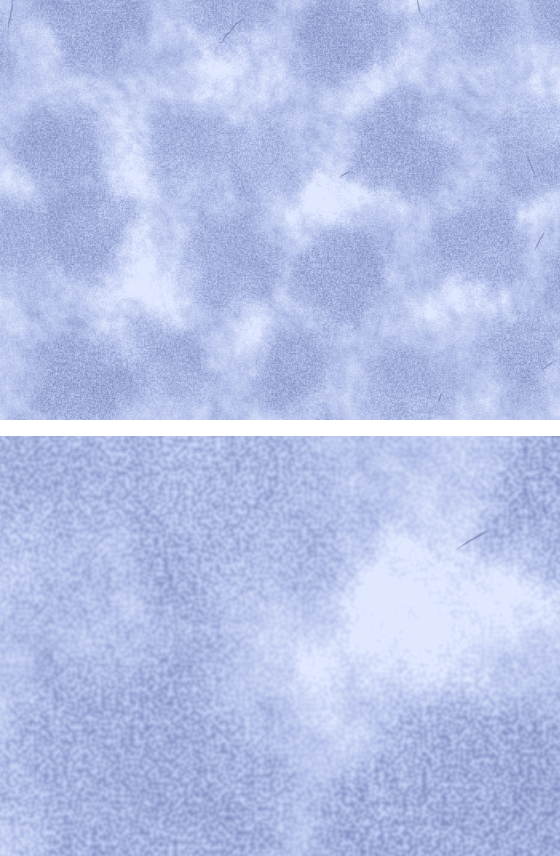
Top, the full canvas; bottom, a detail of the centre.
Write a WebGL 2 fragment shader that draws this texture.

```glsl
#version 300 es
precision highp float;
// Mottled blue paper: soft ragged stains on a jittered, staggered grid over
// a pale cloudy ground. Gradient noise frays the stain rims, brushes crossing
// wisps over the ground and adds paper grain; thin scratches lie on top.

uniform vec2 u_resolution;
out vec4 fragColor;

const vec3 DEEP_BLUE = vec3(0.53, 0.58, 0.78);
const vec3 MID_BLUE = vec3(0.71, 0.76, 0.92);
const vec3 PALE_BLUE = vec3(0.88, 0.91, 1.0);
const vec3 SCRATCH_INK = vec3(0.40, 0.43, 0.61);

const float STAIN_SPACING = 0.27;   // all lengths in canvas heights
const float STAIN_RADIUS = 0.107;
const float STAIN_JITTER = 0.5;
const float RIM_SOFTNESS = 0.046;
const float RIM_ROUGHNESS = 0.052;
const float GROUND_TONE = 0.645;
const float STAIN_TONE = 0.29;
const float CLOUD_CONTRAST = 0.36;
const float WISP_CONTRAST = 0.21;
const float MOTTLE_CONTRAST = 0.14;
const float GLOW = 0.16;
const float GRAIN_FREQUENCY = 263.0;
const float GRAIN_CONTRAST = 0.42;
const float SCRATCH_SPACING = 0.27;
const float SCRATCH_CHANCE = 0.3;
const float SCRATCH_WIDTH = 0.0006;

// Integer hash of a lattice cell to two values in 0..1
vec2 hash2(vec2 cell) {
    uvec2 h = uvec2(ivec2(cell)) * uvec2(1597u, 3571u);
    uint n = (h.x ^ (h.y << 8)) + 7919u;
    n = (n ^ (n >> 15)) * 73471u;
    n = (n ^ (n >> 13)) * 91193u;
    n ^= n >> 16;
    uint m = (n ^ (n >> 11)) * 48271u;
    m ^= m >> 15;
    return vec2(n & 65535u, m & 65535u) / 65535.0;
}

float cornerSlope(vec2 cell, vec2 offset) {
    float angle = 6.2832 * hash2(cell).x;
    return dot(vec2(cos(angle), sin(angle)), offset);
}

float gradientNoise(vec2 p) {
    vec2 c = floor(p), f = p - c, e = vec2(1, 0);
    vec2 u = f * f * f * (f * (f * 6.0 - 15.0) + 10.0);
    float low = mix(cornerSlope(c, f), cornerSlope(c + e, f - e), u.x);
    float high = mix(cornerSlope(c + e.yx, f - e.yx), cornerSlope(c + 1.0, f - 1.0), u.x);
    return mix(low, high, u.y);
}

float fbm(vec2 p) {
    float sum = 0.0, amplitude = 1.0;
    for (int i = 0; i < 5; i++) {
        sum += amplitude * gradientNoise(p);
        p = mat2(1.6, 1.2, -1.2, 1.6) * p + 17.3;
        amplitude *= 0.58;
    }
    return sum;
}

// Coverage of the stains, with frayed rims and uneven strengths
float stains(vec2 p) {
    float rim = RIM_ROUGHNESS * fbm(p * 8.0 + 31.0);
    vec2 home = floor(p / STAIN_SPACING);
    float cover = 0.0;
    for (int j = -1; j <= 1; j++)
    for (int i = -2; i <= 1; i++) {
        vec2 cell = home + vec2(i, j);
        vec2 shift = (hash2(cell) - 0.5) * STAIN_JITTER;
        vec2 vary = hash2(cell + 211.0);
        float stagger = 0.5 * mod(cell.y, 2.0);
        vec2 center = (cell + 0.5 + vec2(stagger, 0.0) + shift) * STAIN_SPACING;
        float d = length(p - center) - STAIN_RADIUS * mix(0.8, 1.2, vary.x) + rim;
        float disc = 1.0 - smoothstep(-RIM_SOFTNESS, RIM_SOFTNESS, d);
        cover = max(cover, disc * mix(0.75, 1.08, vary.y));
    }
    return cover;
}

// Coverage of sparse, slightly bent hairline scratches
float scratches(vec2 p) {
    float pixel = 1.0 / u_resolution.y, cover = 0.0;
    vec2 home = floor(p / SCRATCH_SPACING);
    for (int j = -1; j <= 1; j++)
    for (int i = -1; i <= 1; i++) {
        vec2 cell = home + vec2(i, j);
        vec2 pick = hash2(cell + 503.0), vary = hash2(cell + 907.0);
        vec2 q = p - (cell + hash2(cell + 71.0)) * SCRATCH_SPACING;
        float angle = 1.57 + 2.0 * (vary.x - 0.5);
        q = mat2(cos(angle), -sin(angle), sin(angle), cos(angle)) * q;
        float halfLength = mix(0.015, 0.07, vary.y * vary.y);
        q.y += (pick.y - 0.5) * 5.0 * q.x * q.x + 0.004 * gradientNoise(p * 45.0);
        float line = 1.0 - smoothstep(0.0, pixel + SCRATCH_WIDTH, abs(q.y));
        float ends = 1.0 - smoothstep(0.3, 1.0, abs(q.x) / halfLength);
        cover = max(cover, line * ends * step(pick.x, SCRATCH_CHANCE));
    }
    return cover;
}

void main() {
    vec2 p = gl_FragCoord.xy / u_resolution.y;
    float stain = stains(p), open = 1.0 - 0.72 * min(stain, 1.0);

    // Cloudy ground with glowing patches, and wisps brushed in two directions
    float cloud = fbm(p * 4.6 + 5.0);
    vec2 sway = p + 0.04 * vec2(gradientNoise(p * 6.0), gradientNoise(p * 6.0 + 43.0));
    float upright = fbm(vec2(sway.x * 24.0, sway.y * 10.0));
    float slanted = fbm(vec2(sway.x + sway.y, sway.y - sway.x) * vec2(20.0, 8.0) + 61.0);
    float wisp = mix(upright, slanted, smoothstep(-0.2, 0.2, gradientNoise(p * 3.5 + 9.0)));
    float mottle = fbm(p * 34.0 + 77.0);
    float tone = mix(GROUND_TONE, STAIN_TONE, stain);
    tone += open * (CLOUD_CONTRAST * cloud + WISP_CONTRAST * wisp + MOTTLE_CONTRAST * mottle);
    tone += GLOW * open * smoothstep(0.0, 0.5, cloud);

    // Paper grain, stronger on the stains
    float grain = gradientNoise(p * GRAIN_FREQUENCY) + 0.6 * gradientNoise(p * GRAIN_FREQUENCY * 0.47);
    tone += GRAIN_CONTRAST * mix(0.5, 1.0, stain) * grain;

    vec3 color = mix(DEEP_BLUE, MID_BLUE, clamp(tone * 2.0, 0.0, 1.0));
    color = mix(color, PALE_BLUE, clamp(tone * 2.0 - 1.0, 0.0, 1.0));
    color = mix(color, SCRATCH_INK, 0.55 * scratches(p));
    fragColor = vec4(color, 1.0);
}
```
